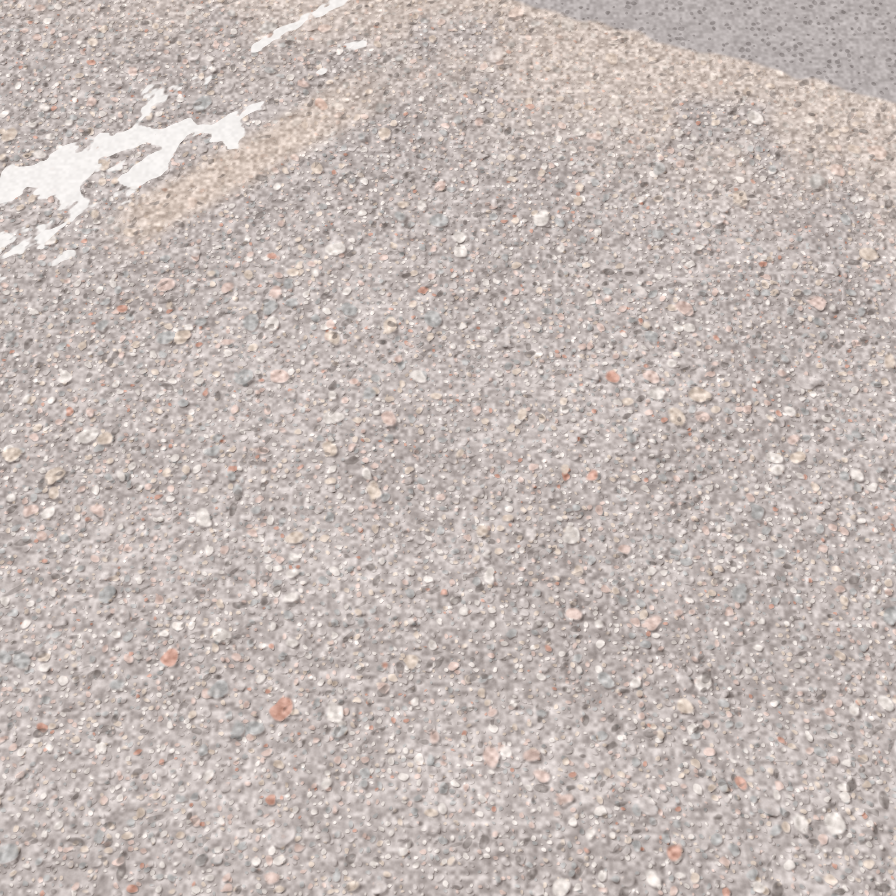
Reproduce this texture procedurally as a Shadertoy shader.

```glsl
// Sunlit worn asphalt seen at a slant: layers of scattered, shaded stones over
// gritty binder, with dark pits, drifted sand, a flaking white stripe and a
// smoother grey road in the upper right corner.

const vec3 BINDER = vec3(0.765, 0.725, 0.712);
const vec3 SAND = vec3(0.865, 0.790, 0.735);
const vec3 PAINT = vec3(0.985, 0.970, 0.960);
const vec3 NEW_ROAD = vec3(0.725, 0.695, 0.690);
const vec3 PIT = vec3(0.470, 0.435, 0.420);
const vec3 PALE = vec3(0.945, 0.910, 0.885);
const vec3 CREAM = vec3(0.895, 0.825, 0.765);
const vec3 PINK = vec3(0.890, 0.785, 0.745);
const vec3 SLATE = vec3(0.715, 0.710, 0.705);
const vec3 RUST = vec3(0.840, 0.640, 0.570);
const vec2 SHADOW_SHIFT = vec2(-0.11, 0.13);
const float GRAIN_SCALE = 190.0;
const float GRAIN_CONTRAST = 0.24;
const float SHADOW_DEPTH = 0.17;
const float SLANT_ANGLE = 0.62;

vec3 hash3(vec2 cell, float seed) {
    uvec3 v = uvec3(ivec3(cell, seed) + 4096) * 1664525u + 1013904223u;
    v.x += v.y * v.z; v.y += v.z * v.x; v.z += v.x * v.y;
    v ^= v >> 16u;
    v.x += v.y * v.z; v.y += v.z * v.x; v.z += v.x * v.y;
    return vec3(v >> 8u) / 16777216.0;
}

float noise(vec2 p) {
    vec2 i = floor(p), f = fract(p);
    f = f * f * (3.0 - 2.0 * f);
    float low = mix(hash3(i, 0.0).x, hash3(i + vec2(1, 0), 0.0).x, f.x);
    float high = mix(hash3(i + vec2(0, 1), 0.0).x, hash3(i + vec2(1, 1), 0.0).x, f.x);
    return mix(low, high, f.y);
}

float fbm(vec2 p) {
    float sum = 0.0, weight = 0.53;
    for (int k = 0; k < 4; k++) {
        sum += weight * noise(p);
        p = mat2(1.6, 1.2, -1.2, 1.6) * p + 7.3;
        weight *= 0.5;
    }
    return sum;
}

mat2 turn(float a) { return mat2(cos(a), sin(a), -sin(a), cos(a)); }

// Scattered rough ellipses: x = cover, y = random id, z = thrown shadow.
vec3 scatter(vec2 p, float scale, float share, float stretch, float spin, float seed) {
    p *= scale;
    vec2 home = floor(p);
    float rough = (noise(p * 2.7 + seed) - 0.5) * 0.22;
    float soft = 0.05 + 0.7 * scale / iResolution.y;
    vec3 found = vec3(0);
    for (int y = -1; y <= 1; y++)
    for (int x = -1; x <= 1; x++) {
        vec2 cell = home + vec2(x, y);
        vec3 h = hash3(cell, seed), g = hash3(cell, seed + 50.0);
        if (h.z > share) continue;
        vec2 d = p - cell - 0.25 - 0.5 * h.xy;
        mat2 m = turn(-SLANT_ANGLE + (g.x - 0.5) * spin);
        vec2 axes = vec2(stretch, 1.0 / stretch);
        float radius = mix(0.17, 0.42, g.y * g.y) + rough;
        float cover = 1.0 - smoothstep(-soft, soft, length(m * d / axes) - radius);
        float shade = 1.0 - smoothstep(-soft, soft, length(m * (d + SHADOW_SHIFT) / axes) - radius);
        if (cover > found.x) found.xy = vec2(cover, g.z);
        found.z = max(found.z, shade);
    }
    found.z *= 1.0 - found.x;
    return found;
}

vec3 stoneColour(float id) {
    vec3 c = mix(SLATE, BINDER + 0.06, step(0.22, id));
    c = mix(c, CREAM, step(0.42, id));
    c = mix(c, PINK, step(0.60, id));
    c = mix(c, PALE, step(0.74, id));
    return mix(c, RUST, step(0.975, id));
}

vec3 addStones(vec3 ground, vec2 p, float scale, float share, float seed) {
    vec3 s = scatter(p, scale, share, 1.15, 3.0, seed);
    ground -= SHADOW_DEPTH * s.z;
    return mix(ground, stoneColour(s.y), s.x * 0.85);
}

void mainImage(out vec4 fragColor, in vec2 fragCoord) {
    vec2 uv = fragCoord / iResolution.xy;
    // Mild perspective: stones shrink towards the top
    vec2 p = vec2((uv.x - 0.5) * (1.0 + 0.45 * uv.y), uv.y + 0.4 * uv.y * uv.y);
    float patches = fbm(p * 7.0 + 3.0);
    float grain = noise(p * GRAIN_SCALE) - 0.5;
    float grit = fbm(p * 75.0) - fbm(p * 75.0 + vec2(-0.25, 0.3));

    // Binder and stones
    vec3 col = BINDER + 0.14 * (patches - 0.5);
    col = addStones(col, p, 125.0, 0.60, 1.0);
    col = addStones(col, p, 66.0, 0.42, 2.0);
    col = addStones(col, p, 33.0, 0.20, 3.0);

    // Sand beside the stripe and below the road edge
    vec2 fromStripe = uv - vec2(0.0, 0.74);
    float along = dot(fromStripe, vec2(0.87, 0.5));
    float across = dot(fromStripe, vec2(-0.5, 0.87));
    float edge = uv.y - 1.0 + 0.267 * (uv.x - 0.57) + 0.008 * (noise(uv * 45.0) - 0.5);
    float drift = 1.0 - smoothstep(0.012, 0.035, abs(across + 0.068) + 0.025 * (patches - 0.5));
    drift *= smoothstep(0.08, 0.16, along) * (1.0 - smoothstep(0.32, 0.55, along));
    float verge = smoothstep(-0.22, -0.01, edge) * smoothstep(0.38, 0.62, patches + 0.1);
    float lip = smoothstep(-0.03, -0.006, edge) * 0.6;
    col = mix(col, SAND, max(drift * 0.75, max(verge * 0.55, lip)));

    // Flaking stripe
    float flakes = fbm(vec2(along * 22.0, across * 48.0) + 11.0);
    float wear = 0.43 + 0.55 * max(along - 0.05, 0.0) + 0.3 * smoothstep(0.03, 0.075, abs(across));
    float paint = smoothstep(wear, wear + 0.05, flakes);
    paint *= 1.0 - smoothstep(0.055, 0.08, abs(across));
    paint *= 1.0 - smoothstep(0.45, 0.56, along);

    // Pits and slanting cracks
    vec3 pits = scatter(p, 58.0, 0.14, 1.3, 2.0, 4.0);
    vec3 cracks = scatter(p, 42.0, 0.22, 2.0, 1.0, 5.0);
    col = mix(col, PIT, pits.x * 0.55 * step(0.35, pits.y));
    col = mix(col, PIT, cracks.x * 0.4 * smoothstep(0.45, 0.6, noise(p * 130.0)));
    col += GRAIN_CONTRAST * grain + 0.26 * grit;
    col = mix(col, PAINT + 0.05 * grain, paint * 0.95);

    // Smoother road beyond the edge
    vec3 dots = scatter(p, 95.0, 0.35, 1.1, 3.0, 6.0);
    vec3 road = NEW_ROAD + 0.13 * grain + 0.12 * grit - 0.13 * dots.x;
    col = mix(col, road, smoothstep(-0.003, 0.003, edge));

    fragColor = vec4(clamp(col, 0.0, 1.0), 1.0);
}
```
